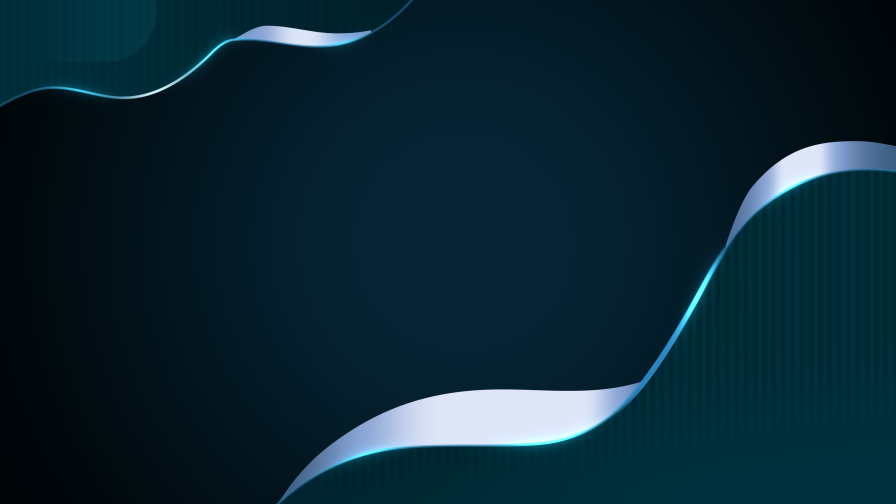
Give the GLSL for this background, as a Shadertoy shader.

```glsl
// Cubic span between knots (x, y, slope); returns height and slope
vec2 span(float x, vec3 a, vec3 b) {
    float h = b.x - a.x, t = (x - a.x) / h, d = (b.y - a.y) / h;
    float sa = a.z - d, sb = b.z - d;
    float y = mix(a.y, b.y, t) + t * (1.0 - t) * h * ((1.0 - t) * sa - t * sb);
    return vec2(y, d + (1.0 - t) * (1.0 - 3.0 * t) * sa - t * (2.0 - 3.0 * t) * sb);
}

vec2 path(float x, vec3 a, vec3 b, vec3 c, vec3 d) {
    if (x < b.x) return span(x, a, b);
    return x < c.x ? span(x, b, c) : span(x, c, d);
}

// Signed distance to a curve, positive above it
float above(vec2 p, vec2 curve) {
    return (p.y - curve.x) / sqrt(1.0 + curve.y * curve.y);
}

float cover(float d) {
    return smoothstep(-0.7, 0.7, d * iResolution.y);
}

float bump(float x, float center, float width) {
    float t = (x - center) / width;
    return exp(-t * t);
}

vec3 metal(float shine) {
    vec3 steel = mix(vec3(0.20, 0.33, 0.47), vec3(0.52, 0.63, 0.82), smoothstep(0.0, 0.5, shine));
    return mix(steel, vec3(0.87, 0.90, 0.97), smoothstep(0.4, 1.0, shine));
}

// Fine bright rim with a soft cyan halo at its hot spots
vec3 neon(vec3 col, float d, float heat, float width) {
    float rim = 1.0 - smoothstep(width, width + 0.003, abs(d));
    vec3 tint = mix(vec3(0.15, 0.48, 0.68), vec3(0.45, 0.93, 1.0), min(heat, 1.0));
    col = mix(col, tint, rim * (0.5 + 0.5 * min(heat, 1.0)));
    return col + vec3(0.02, 0.55, 0.65) * heat * exp(-abs(d) * 130.0) * 0.65;
}

vec3 lowerWave(vec3 col, vec2 p) {
    vec3 start = vec3(0.551, 0.0, 0.9), twist = vec3(1.28, 0.245, 1.3);
    vec2 edge = p.x < twist.x
        ? path(p.x, start, vec3(0.80, 0.112, 0.08), vec3(1.06, 0.119, 0.07), twist)
        : path(p.x, twist, vec3(1.40, 0.44, 1.85), vec3(1.505, 0.583, 0.85), vec3(1.778, 0.66, -0.12));
    float d = above(p, edge);

    // Striped panel
    vec3 panel = mix(vec3(0.0, 0.135, 0.18), vec3(0.0, 0.19, 0.24), smoothstep(0.6, 1.75, p.x + 0.3 - p.y * 0.5));
    float stripe = 0.5 + 0.5 * cos(p.x * 6.2832 / 0.0185);
    panel *= 1.0 - 0.24 * stripe * smoothstep(0.02, 0.3, p.y + 0.12 * (1.3 - p.x));
    col = mix(col, panel, cover(-d));

    // Two folds of the ribbon
    vec2 top = path(p.x, vec3(0.551, 0.0, 1.6), vec3(0.694, 0.144, 0.65), vec3(0.972, 0.227, 0.03), vec3(1.28, 0.245, 0.33));
    float shine = bump(p.x, 0.93, 0.25) + 0.58 * bump(p.x, 1.13, 0.11);
    if (p.x > 0.54 && p.x < 1.28) col = mix(col, metal(min(shine, 1.0)), cover(min(d, -above(p, top))));
    top = path(p.x, vec3(1.44, 0.514, 3.0), vec3(1.493, 0.63, 1.2), vec3(1.70, 0.72, 0.0), vec3(1.778, 0.71, -0.2));
    shine = 0.85 * bump(p.x, 1.59, 0.055) + 0.42 * bump(p.x, 1.59, 0.16);
    if (p.x > 1.44) col = mix(col, metal(min(shine, 1.0)), cover(min(d, -above(p, top))));

    // Blue twist joining the folds
    float joint = smoothstep(1.2, 1.29, p.x) * (1.0 - smoothstep(1.38, 1.46, p.x));
    col = mix(col, vec3(0.18, 0.55, 0.82), joint * (1.0 - smoothstep(0.004, 0.007, abs(d))));
    float heat = 0.75 * bump(p.x, 0.73, 0.07) + bump(p.x, 1.09, 0.09)
        + bump(p.x, 1.385, 0.035) + 0.7 * bump(p.x, 1.57, 0.05);
    return p.x > 0.54 ? neon(col, d, heat, 0.001 + 0.002 * joint) : col;
}

vec3 upperWave(vec3 col, vec2 p) {
    vec3 bend = vec3(0.42, 0.895, 1.0);
    vec2 edge = p.x < bend.x
        ? path(p.x, vec3(0.0, 0.79, 0.55), vec3(0.10, 0.826, 0.05), vec3(0.24, 0.806, -0.03), bend)
        : path(p.x, bend, vec3(0.463, 0.921, 0.1), vec3(0.637, 0.908, 0.05), vec3(0.817, 1.0, 1.1));
    float d = above(p, edge);

    // Panel with a faint rounded shape
    vec3 panel = mix(vec3(0.0, 0.18, 0.23), vec3(0.0, 0.13, 0.17), smoothstep(0.1, 0.8, p.x));
    panel *= 1.0 - 0.07 * (0.5 + 0.5 * cos(p.x * 6.2832 / 0.0185));
    float pill = length(p - vec2(clamp(p.x, 0.0, 0.21), 0.977)) - 0.1;
    panel += vec3(0.01, 0.05, 0.055) * cover(-pill) * smoothstep(0.0, 0.3, p.x);
    col = mix(col, panel, cover(d));

    // Small ribbon fold
    vec2 top = path(p.x, vec3(0.463, 0.921, 0.6), vec3(0.53, 0.949, 0.0), vec3(0.66, 0.934, -0.03), vec3(0.736, 0.94, 0.2));
    float shine = 0.35 + 0.6 * bump(p.x, 0.60, 0.07);
    if (p.x > 0.463 && p.x < 0.736) col = mix(col, metal(shine), cover(min(d, -above(p, top))));

    float heat = 0.6 * bump(p.x, 0.16, 0.06) + 0.75 * bump(p.x, 0.42, 0.06) + 0.55 * bump(p.x, 0.68, 0.04);
    col = neon(col, d, heat, 0.0008);
    float gleam = bump(p.x, 0.31, 0.07) * (1.0 - smoothstep(0.001, 0.004, abs(d)));
    return mix(col, vec3(0.82, 0.95, 0.98), gleam);
}

void mainImage(out vec4 fragColor, in vec2 fragCoord) {
    vec2 p = fragCoord / iResolution.y;
    // Deep blue backdrop, darkening outwards
    float fade = smoothstep(0.1, 1.1, length(p - vec2(0.92, 0.52)));
    vec3 col = mix(vec3(0.022, 0.14, 0.205), vec3(0.0, 0.02, 0.03), fade);
    col = upperWave(col, p);
    col = lowerWave(col, p);
    fragColor = vec4(min(col, 1.0), 1.0);
}
```
